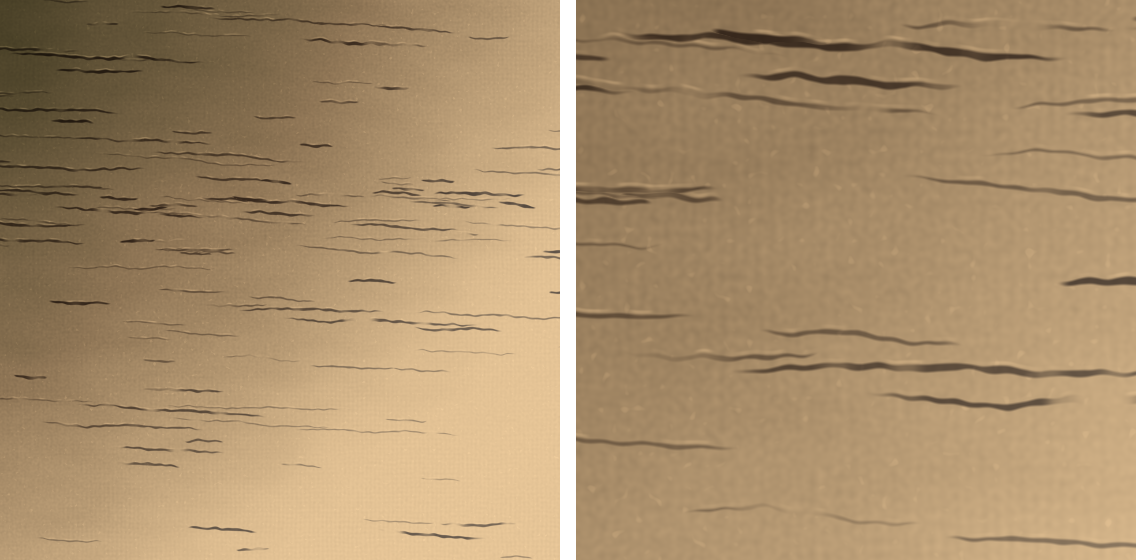
Left, the full canvas; right, a detail of the centre.
Write a Shadertoy shader that draws this texture.

```glsl
// Aged, cracked paint on fine canvas, lit from the lower right.
// A diagonal colour ramp carries woven ribs and speckle from gradient noise;
// a loop scatters thin, tapered, nearly horizontal cracks with lit upper rims.

const vec3 SHADE_COLOR = vec3(0.29, 0.255, 0.155);
const vec3 MID_COLOR   = vec3(0.56, 0.46, 0.335);
const vec3 LIGHT_COLOR = vec3(0.90, 0.77, 0.59);
const vec3 CRACK_DARK  = vec3(0.36, 0.31, 0.29);  // multiplier in the shade
const vec3 CRACK_LIGHT = vec3(0.40, 0.41, 0.47);  // multiplier in the light

const int   CRACK_COUNT = 125;
const float CRACK_SLOPE = -0.045;
const float BAND_CENTER = 0.63;   // height of the densest cracking
const float BAND_SPREAD = 0.17;
const float BAND_SHARE  = 0.27;
const float RIB_COUNT   = 128.0;
const float RIB_DEPTH   = 0.012;
const float GRAIN_SCALE = 210.0;
const float GRAIN_DEPTH = 0.075;

vec2 hash2(vec2 p) {
    vec3 q = fract(p.xyx * vec3(0.1031, 0.1030, 0.0973));
    q += dot(q, q.yzx + 33.33);
    return fract((q.xx + q.yz) * q.zy);
}

float cornerSlope(vec2 cell, vec2 offset) {
    return dot(hash2(cell) * 2.0 - 1.0, offset);
}

float gradientNoise(vec2 p) {
    vec2 i = floor(p), f = fract(p);
    vec2 u = f * f * f * (f * (f * 6.0 - 15.0) + 10.0);
    vec2 e = vec2(1.0, 0.0);
    float low  = mix(cornerSlope(i, f), cornerSlope(i + e, f - e), u.x);
    float high = mix(cornerSlope(i + e.yx, f - e.yx), cornerSlope(i + 1.0, f - 1.0), u.x);
    return mix(low, high, u.y);
}

// Light level: 0 at the upper left, 1 toward the lower right.
float lightLevel(vec2 uv) {
    float level = 0.75 * pow(uv.x, 1.2) + 0.72 * pow(1.0 - uv.y, 1.3);
    level += 0.07 * gradientNoise(uv * vec2(3.0, 4.0) + 7.0);
    level += 0.05 * gradientNoise(uv * vec2(9.0, 22.0) + 31.0);
    return level - 0.5 * max(level - 0.93, 0.0) - 0.4 * max(level - 1.03, 0.0);
}

vec3 paintColor(float level) {
    vec3 shade = mix(SHADE_COLOR, MID_COLOR, clamp(level / 0.43, 0.0, 1.0));
    return mix(shade, LIGHT_COLOR, clamp((level - 0.43) / 0.57, 0.0, 1.0));
}

// Returns crack darkness in x and rim light in y.
vec2 cracks(vec2 uv, float pixel) {
    vec2 result = vec2(0.0);
    for (int i = 0; i < CRACK_COUNT; i++) {
        float id = float(i);
        vec2 place = hash2(vec2(id, 17.0));
        vec2 size  = hash2(vec2(id, 43.0));
        vec2 style = hash2(vec2(id, 71.0));

        float height = (id + place.y) / float(CRACK_COUNT);
        if (style.x < BAND_SHARE) height = BAND_CENTER + (place.y - 0.5) * BAND_SPREAD;
        float halfLength = 0.03 + 0.15 * size.x * size.x;
        vec2 d = uv - vec2(place.x * 1.1 - 0.05, height);
        float along = d.x / halfLength;
        if (abs(along) > 1.0 || abs(d.y) > 0.035) continue;

        // Bend the line gently, then fray it.
        float seed = id * 5.37;
        d.y -= d.x * (CRACK_SLOPE + 0.06 * (style.y - 0.5));
        d.y -= 0.010 * gradientNoise(vec2(uv.x * 11.0, seed));
        d.y -= 0.004 * gradientNoise(vec2(uv.x * 55.0, seed + 2.3));

        float taper = 1.0 - along * along;
        float ragged = 1.0 + 0.9 * gradientNoise(vec2(uv.x * 70.0, seed + 4.1));
        float width = mix(0.0007, 0.0022, size.y) * sqrt(taper) * ragged;
        float aa = max(pixel, 0.0013);
        float strength = mix(0.40, 1.0, size.y) * smoothstep(0.0, 0.35, taper);
        strength *= smoothstep(-0.45, 0.05, gradientNoise(vec2(uv.x * 24.0, seed + 8.7)));

        float dark = strength * smoothstep(aa, -aa * 0.6, abs(d.y) - width);
        float rim = smoothstep(aa * 1.3, 0.0, abs(d.y - width - 0.0021));
        rim *= taper * smoothstep(-0.15, 0.35, gradientNoise(vec2(uv.x * 60.0, seed + 6.0)));
        result = max(result, vec2(dark, rim));
    }
    return result;
}

// Fine ribs of the cloth, broken up by speckle.
float clothRelief(vec2 uv, float level) {
    float wobble = gradientNoise(uv * 14.0);
    float ribs = sin(6.2832 * (uv.x * RIB_COUNT + 0.5 * wobble));
    float rows = sin(6.2832 * (uv.y * RIB_COUNT * 0.9 + 0.6 * wobble));
    float patchy = 0.6 + 0.8 * gradientNoise(uv * 6.0 + 50.0);
    float grain = gradientNoise(uv * GRAIN_SCALE) + 0.5 * gradientNoise(uv * GRAIN_SCALE * 0.45 + 90.0);
    float fleck = smoothstep(0.28, 0.55, gradientNoise(uv * 150.0 + 13.0));
    float roughness = mix(1.0, 0.35, smoothstep(0.4, 1.0, level));
    return RIB_DEPTH * patchy * (ribs + 0.6 * rows)
         + roughness * (GRAIN_DEPTH * grain + 0.10 * fleck);
}

void mainImage(out vec4 fragColor, in vec2 fragCoord) {
    vec2 uv = fragCoord / iResolution.xy;
    float level = lightLevel(uv);
    vec3 color = paintColor(level) * (1.0 + clothRelief(uv, level));

    vec2 crack = cracks(uv, 1.0 / iResolution.y);
    float lit = smoothstep(0.3, 1.0, level);
    color += crack.y * mix(0.16, 0.03, lit) * LIGHT_COLOR;
    color *= mix(vec3(1.0), mix(CRACK_DARK, CRACK_LIGHT, lit), crack.x);

    fragColor = vec4(clamp(color, 0.0, 1.0), 1.0);
}
```
